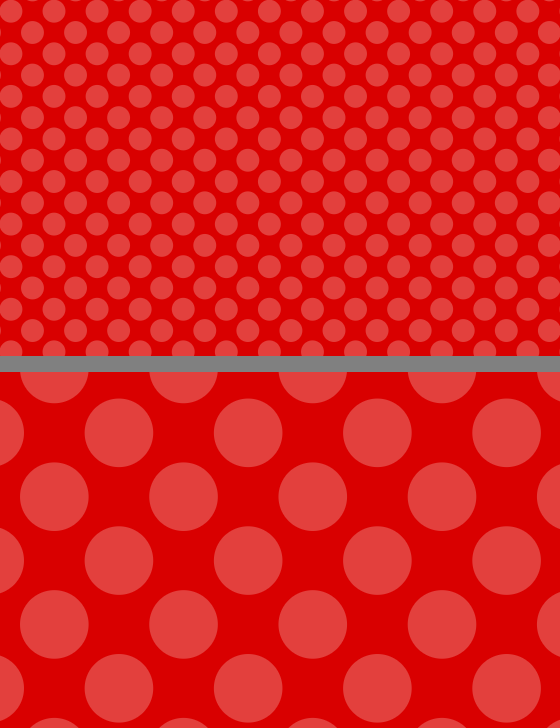
Top: the whole. Bottom: its middle third, enlarged.
Reproduce this pattern procedurally as a Shadertoy shader.

```glsl
// Staggered polka dots: pale red discs on a flat saturated red ground.
// Two rectangular dot lattices, offset by half a cell, are joined by taking
// the nearer distance. Lengths are in canvas heights, measured from top left.

const vec3 GROUND_COLOR = vec3(0.85, 0.0, 0.0);
const vec3 DOT_COLOR = vec3(0.89, 0.25, 0.24);
const vec2 CELL_SIZE = vec2(0.1210, 0.1196);    // spacing within one lattice
const vec2 FIRST_DOT = vec2(0.0307, 0.0315);    // center of the top left dot
const float DOT_RADIUS = 0.0321;

// Distance to the nearest point of a rectangular lattice through the origin
float latticeDistance(vec2 p) {
    vec2 cell = fract(p / CELL_SIZE + 0.5) - 0.5;
    return length(cell * CELL_SIZE);
}

// Signed distance to the staggered dots, negative inside
float staggeredDots(vec2 p) {
    float evenRows = latticeDistance(p);
    float oddRows = latticeDistance(p - 0.5 * CELL_SIZE);
    return min(evenRows, oddRows) - DOT_RADIUS;
}

void mainImage(out vec4 fragColor, in vec2 fragCoord) {
    float pixel = 1.0 / iResolution.y;
    vec2 p = vec2(fragCoord.x, iResolution.y - fragCoord.y) * pixel;

    // Edge coverage over one pixel
    float coverage = clamp(0.5 - staggeredDots(p - FIRST_DOT) / pixel, 0.0, 1.0);
    fragColor = vec4(mix(GROUND_COLOR, DOT_COLOR, coverage), 1.0);
}
```
